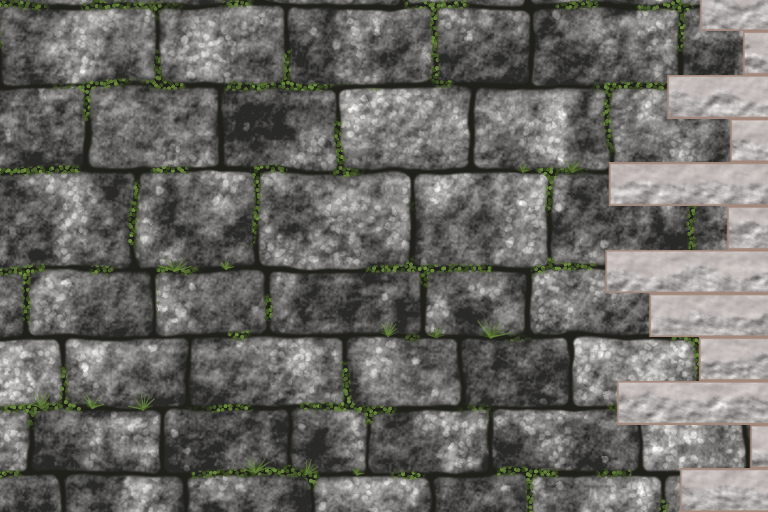
A Shadertoy shader for this texture:

```glsl
// Weathered dry-stone wall with mossy joints, edged on the right by pale split-face bricks.
#define ROWS 8
#define BRICKS 12
#define GAP 0.0028
#define CORNER 0.018
#define JOINT_JITTER 0.22
#define WOBBLE 0.022
#define TUFTS 13
#define BLADES 9
#define STONE_TONE 0.415
#define BRICK_COLOR vec3(0.76, 0.73, 0.72)
#define EDGE_COLOR vec3(0.63, 0.53, 0.48)
#define MOSS_COLOR vec3(0.33, 0.43, 0.19)

// Heights of the course joints, then first joint and mean stone width per course.
const float rowEdge[9] = float[9](-0.03, 0.075, 0.203, 0.342, 0.473, 0.668, 0.833, 0.988, 1.1);
const vec2 rowLayout[8] = vec2[8](vec2(0.39, 0.225), vec2(0.055, 0.231), vec2(0.17, 0.24),
    vec2(0.094, 0.234), vec2(0.23, 0.297), vec2(0.127, 0.275), vec2(0.035, 0.26), vec2(0.24, 0.27));
// Left end of each brick, bottom to top.
const float brickLeft[12] = float[12](1.328, 1.465, 1.205, 1.365, 1.268, 1.182,
    1.42, 1.189, 1.426, 1.303, 1.451, 1.367);

float hash(vec2 p) {
    vec3 q = fract(p.xyx * vec3(0.1031, 0.103, 0.0973));
    q += dot(q, q.yzx + 33.33);
    return fract((q.x + q.y) * q.z);
}

float noise(vec2 p) {
    vec2 i = floor(p), f = fract(p);
    f = f * f * (3.0 - 2.0 * f);
    return mix(mix(hash(i), hash(i + vec2(1, 0)), f.x),
               mix(hash(i + vec2(0, 1)), hash(i + vec2(1, 1)), f.x), f.y);
}

float fbm(vec2 p) {
    float sum = 0.0, amp = 0.53;
    for (int i = 0; i < 4; i++) {
        sum += amp * noise(p);
        p = mat2(1.6, 1.2, -1.2, 1.6) * p + 17.3;
        amp *= 0.5;
    }
    return sum;
}

// Cellular noise: x is the distance to the nearest point, y its random value.
vec2 cellular(vec2 p) {
    vec2 i = floor(p), best = vec2(9.0, 0.0);
    for (int y = -1; y <= 1; y++)
    for (int x = -1; x <= 1; x++) {
        vec2 c = i + vec2(x, y);
        float d = length(c + vec2(hash(c), hash(c + 71.7)) - p);
        if (d < best.x) best = vec2(d, hash(c + 33.1));
    }
    return best;
}

float joint(float i, float row) {
    return i + JOINT_JITTER * (hash(vec2(i + 40.0, row * 7.0 + 3.0)) - 0.5) * 2.0;
}

// Depth inside the stone, its random value, and height from its foot (0 to 1).
vec3 stoneAt(vec2 p) {
    int row = 0;
    for (int k = 1; k < ROWS; k++) if (p.y > rowEdge[k]) row = k;
    float r = float(row), t = (p.x - rowLayout[row].x) / rowLayout[row].y, i = floor(t);
    if (t < joint(i, r)) i--;
    else if (t >= joint(i + 1.0, r)) i++;
    vec2 lo = vec2(rowLayout[row].x + joint(i, r) * rowLayout[row].y, rowEdge[row]);
    vec2 hi = vec2(rowLayout[row].x + joint(i + 1.0, r) * rowLayout[row].y, rowEdge[row + 1]);
    vec2 q = abs(p - 0.5 * (lo + hi)) - 0.5 * (hi - lo) + CORNER;
    float depth = CORNER - length(max(q, 0.0)) - min(max(q.x, q.y), 0.0);
    return vec3(depth, hash(vec2(i + 9.0, r + 5.0)), (p.y - lo.y) / (hi.y - lo.y));
}

vec3 stoneColor(vec2 p, vec3 stone, float px) {
    float grain = fbm(p * 42.0);
    float relief = grain - fbm(p * 42.0 + vec2(-0.12, 0.25));
    float stain = fbm(p * vec2(13.0, 8.0) + stone.y * 20.0);
    float tone = STONE_TONE + 0.62 * (stain - 0.5) + 0.45 * (grain - 0.5) + 0.35 * relief;
    tone += 0.08 * (stone.y - 0.5) + 0.09 * (stone.z - 0.5) + 0.12 * (noise(p * 240.0) - 0.5);
    // Lichen: small crowded blotches and a few pale spots.
    vec2 w = p + 0.012 * (vec2(grain, fbm(p * 55.0 + 8.0)) - 0.5);
    vec2 blotch = cellular(w * 62.0), spot = cellular(w * 11.0);
    tone += 0.17 * smoothstep(0.5, 0.25, blotch.x) * step(0.35, blotch.y) * smoothstep(0.4, 0.65, stain);
    tone += 0.24 * smoothstep(0.11, 0.05, spot.x) * step(0.66, spot.y);
    // Rounded rim and dark joint.
    tone *= mix(0.72, 1.0, smoothstep(0.0, 0.022, stone.x));
    float face = smoothstep(-px, px + 0.003, stone.x - GAP * (0.5 + 1.4 * noise(p * 25.0)));
    vec3 color = mix(vec3(0.12, 0.125, 0.1), max(tone, 0.16) * vec3(1.01, 1.0, 0.985), face);
    // Moss leaves close to the joints.
    vec2 leaf = cellular(p * 120.0);
    float moss = smoothstep(0.58, 0.7, noise(p * 15.0 + 4.0)) * smoothstep(0.011, 0.004, stone.x);
    return mix(color, MOSS_COLOR * (0.6 + 0.7 * leaf.y), moss * smoothstep(0.6, 0.35, leaf.x));
}

// Fans of grass blades rooted on the course joints.
void addGrass(inout vec3 color, vec2 p, float px) {
    for (int t = 0; t < TUFTS; t++) {
        float id = float(t), size = mix(0.012, 0.04, hash(vec2(id, 2.0)));
        vec2 root = vec2(0.06 + 1.1 * fract(id * 0.618 + 0.4), rowEdge[1 + t % 5]);
        if (length(p - root) > 0.06) continue;
        for (int b = 0; b < BLADES; b++) {
            float rnd = hash(vec2(id + 3.0, float(b) + 8.0)), angle = (float(b) / 8.0 - 0.5) * 2.6;
            vec2 tip = size * (0.5 + 0.6 * rnd) * vec2(sin(angle), cos(angle)), q = p - root;
            float h = clamp(dot(q, tip) / dot(tip, tip), 0.0, 1.0);
            float d = length(q - tip * h) - 0.0017 * (1.0 - 0.7 * h);
            color = mix(color, MOSS_COLOR * (0.65 + 0.7 * rnd), smoothstep(px, -px, d));
        }
    }
}

vec3 brickColor(vec2 p, float depth, float height, float px) {
    float rough = fbm(p * vec2(38.0, 55.0));
    float relief = rough - fbm(p * vec2(38.0, 55.0) + vec2(-0.2, 0.4));
    float ledge = smoothstep(0.06, -0.06, height - 0.2 - 0.65 * fbm(p * vec2(22.0, 9.0)));
    vec3 color = BRICK_COLOR + 0.45 * relief * (0.35 + ledge) + 0.12 * (rough - 0.5);
    color -= ledge * vec3(0.08, 0.065, 0.06);
    return mix(EDGE_COLOR, color, smoothstep(-px, px, depth - 0.0035));
}

void mainImage(out vec4 fragColor, in vec2 fragCoord) {
    float px = 1.0 / iResolution.y;
    vec2 p = fragCoord * px;
    vec2 warp = WOBBLE * (vec2(fbm(p * 9.0), fbm(p * 8.0 + 31.0)) - 0.5);
    vec3 color = stoneColor(p, stoneAt(p + warp), px);
    addGrass(color, p + warp, px);
    // Brick courses of equal height running off the right side.
    float course = p.y * float(BRICKS) * 0.976, height = fract(course);
    float left = p.x - brickLeft[clamp(int(course), 0, BRICKS - 1)];
    float depth = min(left, min(height, 1.0 - height) / (float(BRICKS) * 0.976));
    color = mix(color, brickColor(p, depth, height, px), smoothstep(-px, px, left));
    fragColor = vec4(clamp(color, 0.0, 1.0), 1.0);
}
```
